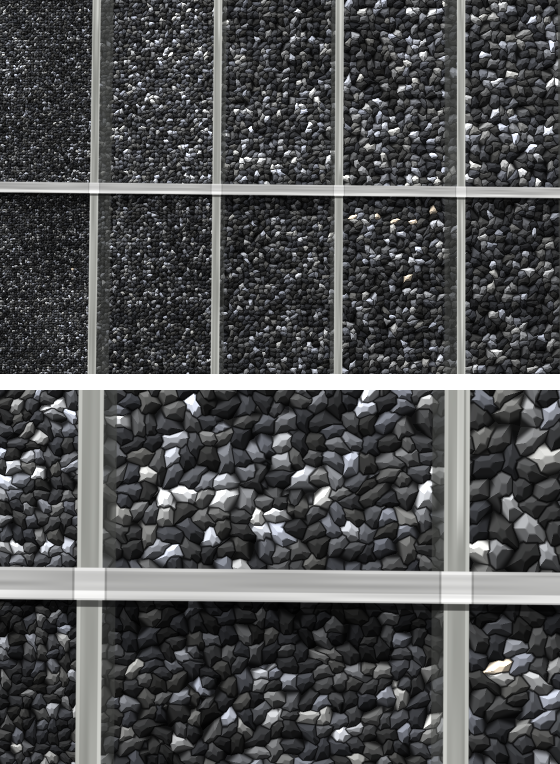
Top, the full canvas; bottom, a detail of the centre.
Reproduce this texture procedurally as a Shadertoy shader.

```glsl
// Trays of crushed black stone, graded by size, between clear acrylic dividers.
#define FIRST_WALL 0.252
#define WALL_STEP 0.327
#define WALL_HALF 0.0115
#define WALL_LEAN 0.017
#define BAR_Y 0.5
#define BAR_TILT 0.0105
#define BAR_HALF 0.0145
#define GRAIN_MIN 0.0075
#define GRAIN_GROWTH 0.0043
#define PERSPECTIVE 0.068
#define AA 2
#define TAU 6.2832

float hash(vec2 p) {
    return fract(sin(dot(p, vec2(127.1, 311.7))) * 43758.5);
}

float noise(vec2 p) {
    vec2 i = floor(p), f = fract(p);
    f = f * f * (3.0 - 2.0 * f);
    return mix(mix(hash(i), hash(i + vec2(1, 0)), f.x),
               mix(hash(i + vec2(0, 1)), hash(i + 1.0), f.x), f.y);
}

// Coverage of a strip around zero, softened by one pixel.
float strip(float d, float halfWidth) {
    float px = 0.7 / iResolution.y;
    return smoothstep(px, -px, abs(d) - halfWidth);
}

// Angular chips: polygonal cells with a flat top and bevelled facets.
vec3 chips(vec2 p, float seed, float paleRate) {
    vec2 cell = floor(p), chipId = cell;
    float best = 9.0, second = 9.0, light = 1.0;
    for (int j = -1; j <= 1; j++)
    for (int i = -1; i <= 1; i++) {
        vec2 id = cell + vec2(i, j);
        vec2 key = id + seed;
        vec2 q = p - id - 0.5 - 0.7 * (vec2(hash(key), hash(key + 41.3)) - 0.5);
        float turn = TAU * hash(key + 7.7);
        float c = cos(turn), s = sin(turn);
        q = mat2(c, -s, s, c) * q * vec2(0.75, 1.2);
        float depth = -9.0, facet = 0.0;
        for (int k = 0; k < 5; k++) {
            float r = hash(key + float(k) * 3.1);
            float a = TAU * (float(k) + 0.6 * r) / 5.0;
            float t = dot(q, vec2(cos(a), sin(a))) / (0.75 + 0.5 * r);
            if (t > depth) { depth = t; facet = a + turn; }
        }
        if (depth < best) {
            second = best;
            best = depth;
            chipId = key;
            float bevel = 1.0 + 0.6 * cos(facet - 2.0);
            light = mix(1.1, bevel, smoothstep(0.12, 0.22, depth));
        } else second = min(second, depth);
    }
    float h = hash(chipId + 19.9);
    float tone = 0.11 + 0.19 * h + 0.33 * pow(h, 6.0);
    vec3 stone = tone * mix(vec3(1.0, 1.0, 0.98), vec3(0.96, 0.99, 1.07), hash(chipId + 5.3));
    stone = mix(stone, vec3(0.72, 0.67, 0.6), step(1.0 - paleRate, hash(chipId + 63.1)));
    float gap = smoothstep(0.0, 0.13, second - best) * smoothstep(0.75, 0.4, best);
    return stone * light * mix(0.3, 1.12, gap);
}

// Stone fill of one tray, with uneven light and the shadow of the bar.
vec3 tray(vec2 p, float column, float row, float belowBar) {
    float size = (GRAIN_MIN + GRAIN_GROWTH * column) * mix(0.88, 1.0, row);
    float paleRate = 0.003 + 0.014 * (1.0 - row) * step(2.5, column) * step(column, 3.5);
    vec3 col = chips(p / size, column * 17.0 + row * 31.0, paleRate);
    col *= 0.8 + 0.45 * noise(p * 6.0 + 3.0);
    col *= mix(0.88, 1.06, row) * mix(0.92, 1.0, step(0.5, column));
    float shade = mix(0.5, 1.0, smoothstep(0.015, 0.08, belowBar));
    return col * mix(shade, 1.0, row);
}

vec3 scene(vec2 p) {
    float x = p.x - WALL_LEAN * (p.y - 0.5) * (1.0 - p.x / 1.23);
    float u = (x - FIRST_WALL) / WALL_STEP;
    float nearest = floor(u + 0.5);
    float wallX = FIRST_WALL + WALL_STEP * nearest;
    float wallD = x - wallX;
    float barD = p.y - BAR_Y + BAR_TILT * p.x;
    float row = step(0.0, barD);
    vec3 col = tray(p, floor(u) + 1.0, row, -barD);

    // Smoky wall sides, seen wider away from the centre.
    float side = PERSPECTIVE * (0.75 - wallX);
    float sideMid = sign(side) * WALL_HALF + 0.5 * side;
    float film = strip(wallD - sideMid, 0.5 * abs(side));
    vec3 smoke = vec3(0.23, 0.235, 0.225) + 0.1 * noise(vec2(x * 160.0, p.y * 7.0));
    col = mix(col, smoke, film * mix(0.55, 0.68, row));

    // Top edges of the upright walls, with worn streaks and glints.
    float wear = noise(vec2(x * 220.0, p.y * 9.0 + nearest * 13.0));
    vec3 wall = vec3(0.62, 0.625, 0.605) + 0.14 * (wear - 0.5);
    wall += 0.15 * strip(abs(wallD) - 0.0095, 0.0016);
    float glint = smoothstep(0.6, 0.85, noise(vec2(nearest * 9.0, p.y * 5.0)));
    wall += 0.2 * glint * strip(wallD - 0.003, 0.003);
    col = mix(col, wall, strip(wallD, WALL_HALF));

    // Cross bar: thin dark underside, pale body, bright lower lip and joints.
    col *= 1.0 - 0.5 * strip(barD + BAR_HALF + 0.003, 0.003);
    vec3 bar = vec3(0.69, 0.69, 0.685) + 0.12 * (noise(vec2(p.x * 12.0, barD * 250.0)) - 0.5);
    float lip = 0.5 + 0.5 * noise(vec2(p.x * 9.0, 4.0));
    bar += 0.24 * lip * strip(barD + 0.0095, 0.0035);
    bar += 0.1 * strip(barD - 0.013, 0.0015);
    bar += 0.13 * strip(wallD, WALL_HALF + 0.002);
    bar -= 0.12 * strip(abs(wallD) - WALL_HALF - 0.003, 0.001);
    return mix(col, bar, strip(barD, BAR_HALF));
}

void mainImage(out vec4 fragColor, in vec2 fragCoord) {
    vec3 sum = vec3(0.0);
    for (int j = 0; j < AA; j++)
    for (int i = 0; i < AA; i++) {
        vec2 offset = (vec2(i, j) + 0.5) / float(AA) - 0.5;
        sum += scene((fragCoord + offset) / iResolution.y);
    }
    fragColor = vec4(clamp(sum / float(AA * AA), 0.0, 1.0), 1.0);
}
```
